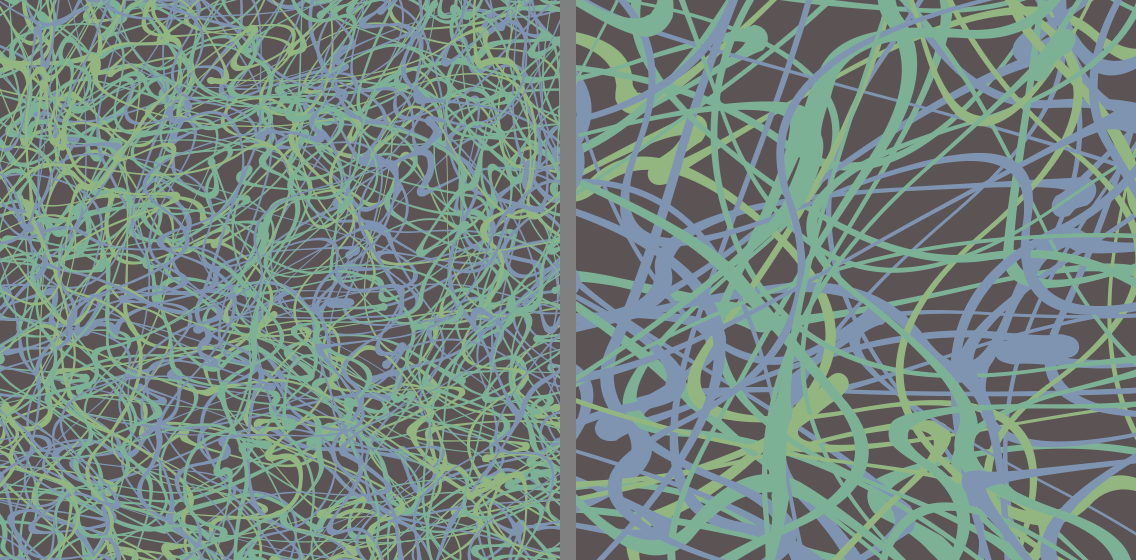
Left, the full canvas; right, a detail of the centre.
Give the GLSL for this pattern, as a Shadertoy shader.

```glsl
#define LAYERS 17
#define CELL_MIN 0.085
#define CELL_MAX 0.145
#define INK_FLOW 0.00034
#define HALF_WIDTH_MIN 0.0008
#define HALF_WIDTH_MAX 0.0062
#define REACH vec2(1.75, 0.8)
#define WARP 0.03
#define GROUND vec3(0.355, 0.325, 0.33)
#define BLUE vec3(0.495, 0.58, 0.695)
#define TEAL vec3(0.49, 0.695, 0.59)
#define LEAF vec3(0.575, 0.715, 0.505)

vec3 hash3(ivec3 key) {
    uvec3 v = uvec3(key) * 1664525u + 1013904223u;
    v.x += v.y * v.z; v.y += v.z * v.x; v.z += v.x * v.y;
    v ^= v >> 16u;
    v.x += v.y * v.z; v.y += v.z * v.x; v.z += v.x * v.y;
    return vec3(v >> 8u) * exp2(-24.0);
}

mat2 rotation(float angle) {
    float c = cos(angle), s = sin(angle);
    return mat2(c, s, -s, c);
}

float cornerSlope(ivec2 cell, vec2 offset, int seed) {
    return dot(hash3(ivec3(cell, seed)).xy * 2.0 - 1.0, offset);
}

float gradientNoise(vec2 p, int seed) {
    ivec2 cell = ivec2(floor(p));
    vec2 f = fract(p), u = f * f * f * (f * (f * 6.0 - 15.0) + 10.0);
    float low = mix(cornerSlope(cell, f, seed),
                    cornerSlope(cell + ivec2(1, 0), f - vec2(1, 0), seed), u.x);
    float high = mix(cornerSlope(cell + ivec2(0, 1), f - vec2(0, 1), seed),
                     cornerSlope(cell + ivec2(1, 1), f - vec2(1, 1), seed), u.x);
    return mix(low, high, u.y);
}

// Preferred pen direction: level at the bottom, steep towards the upper sides
float heading(vec2 p) {
    return smoothstep(0.3, 0.6, p.y) * (0.5 + 0.9 * smoothstep(0.15, 0.45, abs(p.x - 0.5)));
}

// Scattered pen position belonging to one grid cell, in cell units
vec2 penPoint(ivec2 cell, int layer, float angle, float size, vec2 origin) {
    vec3 h = hash3(ivec3(cell, layer));
    vec2 place = rotation(angle) * (vec2(cell) * size - origin);
    float turn = heading(place) - angle + (h.z - 0.5) * 1.3;
    return vec2(cell) + rotation(turn) * ((h.xy * 2.0 - 1.0) * REACH);
}

// Signed distance to the stroke edge at parameter t; a slow pen leaves more ink
float strokeEdge(float t, vec2 start, vec2 leg, vec2 bend, float size) {
    vec2 offset = start + (2.0 * leg + bend * t) * t;
    float speed = 2.0 * length(leg + bend * t) * size;
    float halfWidth = clamp(INK_FLOW / max(speed, 1e-4), HALF_WIDTH_MIN, HALF_WIDTH_MAX);
    return length(offset) * size - halfWidth;
}

// Quadratic Bezier stroke; the nearest parameters are roots of a cubic
float strokeDistance(vec2 p, vec2 a, vec2 b, vec2 c, float size) {
    if (length(a - 2.0 * b + c) < 0.1) b += vec2(0.04, 0.05);
    vec2 leg = b - a, bend = a - 2.0 * b + c, start = a - p;
    float k = 1.0 / max(dot(bend, bend), 1e-4);
    float kx = k * dot(leg, bend);
    float ky = k * (2.0 * dot(leg, leg) + dot(start, bend)) / 3.0;
    float m = ky - kx * kx;
    float q = kx * (2.0 * kx * kx - 3.0 * ky) + k * dot(start, leg);
    float h = q * q + 4.0 * m * m * m;
    if (h >= 0.0) {
        float x = 0.5 * (abs(q) + sqrt(h));
        float root = pow(max(x, 1e-12), 1.0 / 3.0) * (q < 0.0 ? 1.0 : -1.0);
        return strokeEdge(clamp(root - m / root - kx, 0.0, 1.0), start, leg, bend, size);
    }
    float z = sqrt(-m);
    float v = acos(clamp(q / (2.0 * m * z), -1.0, 1.0)) / 3.0;
    vec2 t = vec2(2.0 * cos(v), -cos(v) - sqrt(3.0) * sin(v)) * z - kx;
    t = clamp(t, 0.0, 1.0);
    return min(strokeEdge(t.x, start, leg, bend, size), strokeEdge(t.y, start, leg, bend, size));
}

void mainImage(out vec4 fragColor, in vec2 fragCoord) {
    float pixel = 1.0 / iResolution.y;
    vec2 p = fragCoord * pixel;
    p += WARP * vec2(gradientNoise(p * 3.0, 101), gradientNoise(p * 3.0, 202));
    vec3 color = GROUND;

    for (int layer = 0; layer < LAYERS; layer++) {
        vec3 h = hash3(ivec3(layer, 7, 31));
        float angle = h.x * 6.2832;
        float size = mix(CELL_MIN, CELL_MAX, fract(float(layer) * 0.618));
        vec2 origin = h.yz * 5.0;
        vec2 g = (transpose(rotation(angle)) * p + origin) / size;
        ivec2 home = ivec2(floor(g));
        float margin = (HALF_WIDTH_MAX + pixel) / size;

        // Each grid row is one continuous spline
        for (int row = -1; row <= 2; row++) {
            ivec2 cell = home + ivec2(-3, row);
            vec2 previous = penPoint(cell, layer, angle, size, origin);
            vec2 current = penPoint(cell + ivec2(1, 0), layer, angle, size, origin);
            float edge = 1.0;
            for (int i = 2; i <= 7; i++) {
                vec2 next = penPoint(cell + ivec2(i, 0), layer, angle, size, origin);
                vec2 a = 0.5 * (previous + current), c = 0.5 * (current + next);
                vec2 low = min(min(a, c), current) - margin;
                vec2 high = max(max(a, c), current) + margin;
                if (all(greaterThan(g, low)) && all(lessThan(g, high)))
                    edge = min(edge, strokeDistance(g, a, current, c, size));
                previous = current;
                current = next;
            }
            float pick = hash3(ivec3(cell.y, layer, 57)).x;
            vec3 ink = pick < 0.41 ? BLUE : pick < 0.77 ? TEAL : LEAF;
            color = mix(color, ink, clamp(0.5 - edge / pixel, 0.0, 1.0));
        }
    }
    fragColor = vec4(color, 1.0);
}
```
